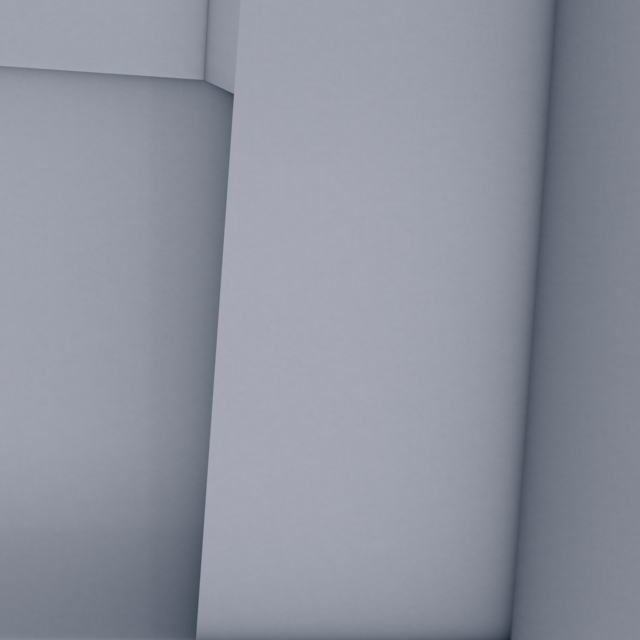
Give the GLSL for this background, as a Shadertoy shader.

```glsl
// Blue-grey stacked slabs seen from above, with soft shadows in their joints.
// Slanted lines split the canvas; each face is a tone built from exponential
// shadow falloffs, then tinted by a two-colour ramp and given a fine grain.

const vec3 SHADOW_COLOR = vec3(0.27, 0.30, 0.35);
const vec3 LIGHT_COLOR  = vec3(0.64, 0.65, 0.70);

// Slanted edges: x at the bottom and x at the top of the canvas
const vec2 PANEL_EDGE = vec2(0.306, 0.376);
const vec2 CREASE     = vec2(0.798, 0.870);
const vec2 BLOCK_EDGE = vec2(0.274, 0.3255);

// Lower rim of the raised block: height at x = 0, slope, corner x, bevel slope
const vec4 BLOCK_RIM = vec4(0.897, 0.069, 0.319, 0.40);

const float EDGE_SOFTNESS = 0.0014;
const float GRAIN_CELLS   = 230.0;
const float GRAIN_AMOUNT  = 0.055;

float hash(vec2 p) {
    return fract(sin(dot(p, vec2(127.1, 311.7))) * 43758.5453);
}

float valueNoise(vec2 p) {
    vec2 cell = floor(p), f = fract(p);
    f = f * f * (3.0 - 2.0 * f);
    float low  = mix(hash(cell), hash(cell + vec2(1, 0)), f.x);
    float high = mix(hash(cell + vec2(0, 1)), hash(cell + vec2(1, 1)), f.x);
    return mix(low, high, f.y);
}

// Shadow of one at distance zero, fading over the given reach
float falloff(float dist, float reach) {
    return exp(-max(dist, 0.0) / reach);
}

float coverage(float dist) {
    float soft = max(EDGE_SOFTNESS, 0.75 / iResolution.y);
    return smoothstep(-soft, soft, dist);
}

// Recessed panel at the lower left
float recessTone(vec2 p, float toEdge, float belowRim) {
    float tone = 0.98 - 0.18 * falloff(toEdge, 0.02) - 0.43 * falloff(toEdge, 0.12);
    tone -= 0.33 * falloff(belowRim, 0.010) + 0.16 * falloff(belowRim, 0.07);
    tone -= 0.36 * (1.0 - smoothstep(0.0, 0.35, p.y));
    // Faint stepped bands where several shadows overlap
    tone -= 0.03 * smoothstep(0.225, 0.245, p.x);
    tone -= 0.03 * (1.0 - smoothstep(0.165, 0.185, p.y));
    return tone + 0.15 * falloff(p.y, 0.003);
}

// Front face of the raised block at the upper left
float blockTone(float toSide, float aboveRim) {
    float tone = 0.95 - 0.22 * falloff(toSide, 0.05) - 0.35 * falloff(toSide, 0.004);
    return tone + 0.05 * falloff(aboveRim, 0.006);
}

// Narrow bevel between the block and the tall panel
float bevelTone(float fromBlock, float aboveRim) {
    float tone = 0.84 - 0.20 * falloff(fromBlock, 0.02) - 0.35 * falloff(fromBlock, 0.003);
    return tone - 0.08 * falloff(aboveRim, 0.03);
}

// Tall central panel
float panelTone(vec2 p, float toCrease) {
    float tone = 1.03 - 0.50 * falloff(toCrease, 0.015) - 0.42 * falloff(toCrease, 0.10);
    tone -= 0.30 * falloff(p.y, 0.09) + 0.35 * falloff(p.y, 0.012);
    return tone - 0.08 * smoothstep(0.6, 1.0, p.y);
}

// Shaded panel beyond the crease
float sideTone(float fromCrease) {
    return 0.72 - 0.23 * falloff(fromCrease, 0.012) - 0.42 * falloff(fromCrease, 0.10);
}

float grain(vec2 p) {
    float fine  = valueNoise(p * GRAIN_CELLS);
    float weave = valueNoise(p * GRAIN_CELLS * vec2(0.25, 0.6) + 17.0);
    float broad = valueNoise(p * 14.0 + 5.0);
    return 0.55 * fine + 0.3 * weave + 0.15 * broad - 0.5;
}

void mainImage(out vec4 fragColor, in vec2 fragCoord) {
    vec2 p = fragCoord / iResolution.xy;

    // Signed distances to the joints, positive to the right or above
    float pastPanel  = p.x - mix(PANEL_EDGE.x, PANEL_EDGE.y, p.y);
    float pastCrease = p.x - mix(CREASE.x, CREASE.y, p.y);
    float pastBlock  = p.x - mix(BLOCK_EDGE.x, BLOCK_EDGE.y, p.y);
    float rim = BLOCK_RIM.x - BLOCK_RIM.y * p.x - BLOCK_RIM.w * max(p.x - BLOCK_RIM.z, 0.0);
    float aboveRim = p.y - rim;

    // Lay the faces over one another, back to front
    float raised = mix(blockTone(-pastBlock, aboveRim),
                       bevelTone(pastBlock, aboveRim), coverage(pastBlock));
    float tone = mix(recessTone(p, -pastPanel, -aboveRim), raised, coverage(aboveRim));
    tone = mix(tone, panelTone(p, -pastCrease), coverage(pastPanel));
    tone = mix(tone, sideTone(pastCrease), smoothstep(-0.003, 0.003, pastCrease));

    tone += GRAIN_AMOUNT * grain(p);
    fragColor = vec4(mix(SHADOW_COLOR, LIGHT_COLOR, tone), 1.0);
}
```
